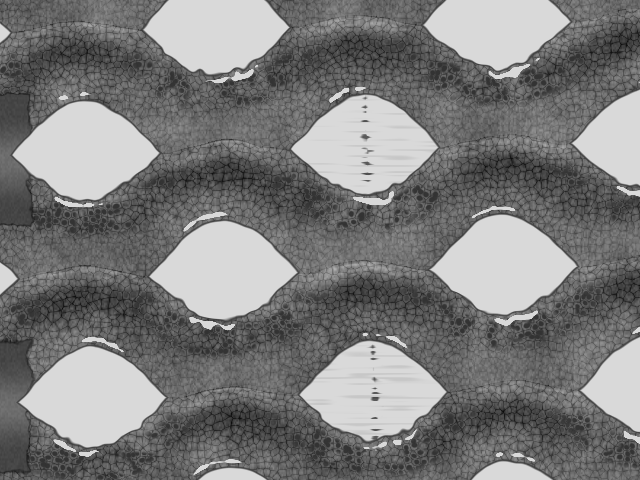
Write a Shadertoy shader that draws this pattern.

```glsl
// Staggered lattice of pale lens-shaped openings in a grey, porous, wavy mesh.
#define ORIGIN vec2(0.762, 0.691)
#define STEP_X vec2(0.583, 0.012)
#define STEP_Y vec2(-0.016, 0.512)
#define ROW_GAP 0.256
#define HALF_WIDTH 0.153
#define TOP_HEIGHT 0.110
#define BOTTOM_HEIGHT 0.095
#define SEAM_RISE 0.024
#define CELL_SCALE 68.0
#define OUTLINE 0.0022
#define PAPER 0.85

const float PI = 3.14159265;

float hash(vec2 p) { return fract(sin(dot(p, vec2(127.1, 311.7))) * 43758.545); }

float noise(vec2 p) {
    vec2 i = floor(p), f = fract(p);
    f = f * f * (3.0 - 2.0 * f);
    return mix(mix(hash(i), hash(i + vec2(1, 0)), f.x),
               mix(hash(i + vec2(0, 1)), hash(i + vec2(1, 1)), f.x), f.y);
}

float fbm(vec2 p) {
    float sum = 0.0, amp = 0.5;
    for (int i = 0; i < 4; i++) {
        sum += amp * noise(p);
        p = p * 2.03 + 17.3;
        amp *= 0.5;
    }
    return sum / 0.9375;
}

// Distances to the nearest and second nearest grain centre
vec2 grains(vec2 p) {
    vec2 id = floor(p), best = vec2(9.0);
    for (int j = -1; j <= 1; j++)
    for (int i = -1; i <= 1; i++) {
        vec2 c = id + vec2(i, j);
        float d = length(c + 0.1 + 0.8 * vec2(hash(c), hash(c + 41.7)) - p);
        best = d < best.x ? vec2(d, best.x) : vec2(best.x, min(best.y, d));
    }
    return best;
}

// Position relative to the nearest opening of a row; z is its column
vec3 rowLocal(vec2 lattice, float row) {
    float shift = 0.5 * row - 0.02 * mod(row, 2.0);
    float column = floor(lattice.x - shift + 0.5);
    return vec3((lattice.x - shift - column) * STEP_X.x,
                (2.0 * lattice.y - row) * ROW_GAP, column + shift);
}

float openingDistance(vec2 q) {
    float h = q.y > 0.0 ? TOP_HEIGHT : BOTTOM_HEIGHT;
    float u = min(abs(q.x) / HALF_WIDTH, 1.8) * PI * 0.5;
    float slope = h * PI * 0.5 / HALF_WIDTH * sin(u);
    return (abs(q.y) - h * cos(u)) * inversesqrt(1.0 + slope * slope);
}

// Opening rim, continued as a raised seam between neighbours
float rimHeight(float x, float h) {
    float seam = SEAM_RISE * smoothstep(HALF_WIDTH, 0.5 * STEP_X.x, abs(x));
    return abs(x) < HALF_WIDTH ? h * cos(PI * 0.5 * x / HALF_WIDTH) : seam;
}

float band(float a, float b, float c, float x) {
    return smoothstep(a, b, x) * (1.0 - smoothstep(b, c, x));
}

void mainImage(out vec4 fragColor, in vec2 fragCoord) {
    vec2 p = fragCoord / iResolution.y;
    float px = 1.0 / iResolution.y;
    float rough = noise(p * 55.0) - 0.5, cloud = fbm(p * 14.0);
    vec2 warped = p + 0.006 * (vec2(noise(p * 26.0), noise(p * 26.0 + 9.0)) - 0.5);
    vec2 lattice = inverse(mat2(STEP_X, STEP_Y)) * (warped - ORIGIN);
    float row = floor(2.0 * lattice.y);
    vec3 lower = rowLocal(lattice, row), upper = rowLocal(lattice, row + 1.0);

    // Nearest opening, with a rougher lower lip
    float dLow = openingDistance(lower.xy), dUp = openingDistance(upper.xy);
    vec3 local = dLow < dUp ? lower : upper;
    float lip = 1.0 - smoothstep(-0.06, -0.02, local.y);
    float d = min(dLow, dUp) + rough * mix(0.003, 0.012, lip);
    float evenY = mod(row, 2.0) < 0.5 ? lower.y : upper.y;

    // Coordinates across the wavy strand: t runs from upper to lower edge
    if (abs(lower.x) > HALF_WIDTH && lower.y < rimHeight(lower.x, 0.0)) {
        upper = lower;
        lower = rowLocal(lattice, row - 1.0);
    }
    float top = rimHeight(upper.x, -BOTTOM_HEIGHT);
    float thickness = ROW_GAP + top - rimHeight(lower.x, TOP_HEIGHT);
    float depth = top - upper.y, t = depth / thickness;
    float valley = 0.5 + 0.5 * cos(2.0 * PI * upper.x / STEP_X.x);
    float crest = 1.0 - valley;

    // Grainy tissue, shaded crests and dark pores
    vec2 g = grains(warped * CELL_SCALE + 1.2 * cloud);
    float fibre = noise(p * vec2(330.0, 210.0)) - 0.5;
    float grainy = 1.0 - 0.7 * valley * smoothstep(0.4, 0.75, t);
    float tone = 0.425 + 0.22 * (cloud - 0.5) + 0.13 * fibre;
    tone += grainy * (0.14 * (0.45 - g.x) - 0.11 * (1.0 - smoothstep(0.0, 0.22, g.y - g.x)));
    tone += 0.06 * crest * (1.0 - smoothstep(0.05, 0.3, t));
    tone -= 0.16 * crest * crest * band(0.08, 0.38, 0.8, t) * (0.5 + cloud);
    float pores = band(0.0, 0.3, 0.72, t) * (0.3 + 0.7 * valley);
    tone -= 0.05 * pores;
    float pit = (1.0 - smoothstep(0.25, 0.5, g.x)) * smoothstep(0.3, 0.6, noise(p * 42.0 + 5.0));
    tone = mix(tone, 0.19, 0.95 * pit * smoothstep(0.15, 0.6, pores));
    float seamFibre = noise(vec2(p.x * 22.0, depth * 230.0)) - 0.5;
    tone += 0.16 * seamFibre * crest * (1.0 - smoothstep(0.01, 0.04, depth));
    tone -= 0.13 * crest * (1.0 - smoothstep(0.001, 0.004, abs(depth)));

    // Pale torn flakes beside the rims
    float side = 0.07 * (hash(vec2(local.z, floor(local.z * 3.0) + row)) - 0.5);
    float reach = 1.0 - smoothstep(0.025, 0.085, abs(local.x - side));
    float torn = band(0.004, 0.014, 0.028, d) * reach * mix(0.8, 1.05, lip);
    float flake = smoothstep(0.52, 0.60, torn * (0.35 + noise(p * 75.0 + 3.0)));
    tone = mix(tone, PAPER, flake);

    // Smooth dark gaps worn into the left side
    float gap = max(p.x - 0.062, abs(evenY + 0.01) - 0.135) + 0.035 * (fbm(p * 24.0) - 0.5);
    float gapTone = mix(0.43, 0.27, smoothstep(0.0, 0.1, abs(evenY + 0.01))) + 0.05 * fibre;
    tone = mix(tone, gapTone, 1.0 - smoothstep(-px, px, gap));
    tone -= 0.12 * (1.0 - smoothstep(0.0, OUTLINE + px, abs(gap)));

    // Outlined openings; one column carries scratches
    tone = mix(tone, 0.24, 0.8 * (1.0 - smoothstep(OUTLINE, OUTLINE + 1.5 * px, abs(d))));
    float scratched = 1.0 - step(0.25, abs(local.z));
    float core = exp(-abs(local.x - 0.003) / 0.014);
    float dash = smoothstep(0.52, 0.8, noise(p * vec2(45.0, 210.0)) * (0.4 + 0.65 * core));
    float faint = smoothstep(0.65, 0.95, noise(p * vec2(12.0, 240.0)));
    float paper = PAPER - scratched * (0.5 * dash + 0.07 * faint);
    tone = mix(tone, paper, 1.0 - smoothstep(-px, px, d));
    fragColor = vec4(vec3(clamp(tone, 0.0, 1.0)), 1.0);
}
```
